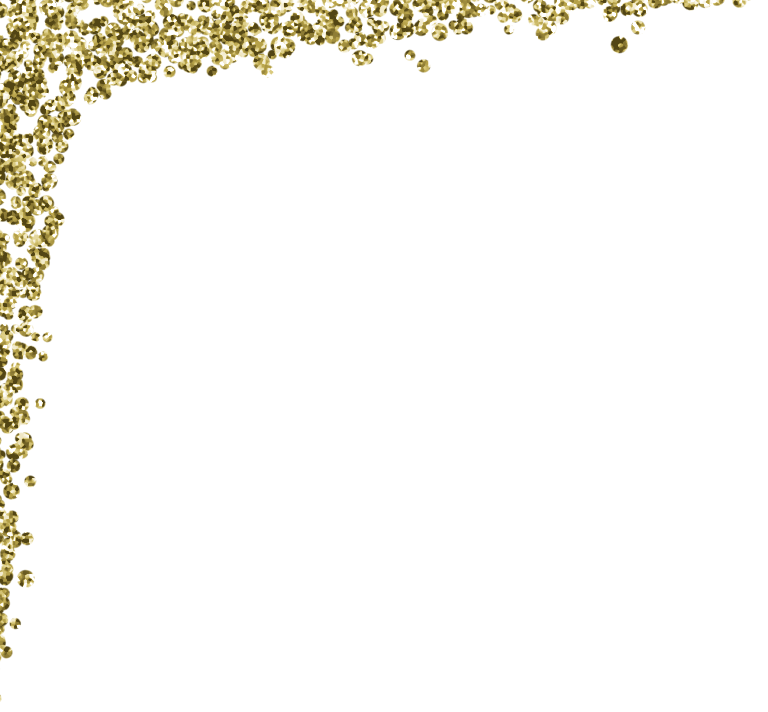
This background is drawn by a Shadertoy shader. Its source:

```glsl
// Gold glitter spilling from the upper left corner along the top and left edges.
// Layers of jittered discs are kept where a tapering border has depth, then
// filled with soft cellular noise mapped onto a ramp of golds.

#define LAYERS 3
#define DISC_CELL 0.023     // spacing of discs, in canvas widths
#define RADIUS_MIN 0.0055
#define RADIUS_MAX 0.0115
#define STRAY_REACH 0.06    // how far the rare stray discs travel
#define DISC_CHANCE 0.93
#define FLAKE_CELL 0.0042   // size of the metallic flakes
#define FLAKE_CONTRAST 1.15

const vec3 PAPER  = vec3(1.0);
const vec3 BRONZE = vec3(0.32, 0.27, 0.08);
const vec3 OLIVE  = vec3(0.56, 0.49, 0.21);
const vec3 GOLD   = vec3(0.72, 0.64, 0.29);
const vec3 STRAW  = vec3(0.86, 0.80, 0.51);
const vec3 CREAM  = vec3(0.95, 0.92, 0.80);

vec3 hash3(vec3 p) {
    p = fract(p * vec3(0.1031, 0.1030, 0.0973));
    p += dot(p, p.yxz + 33.33);
    return fract((p.xxy + p.yxx) * p.zyx);
}

// Positive inside the border; p runs right and down from the upper left.
float borderDepth(vec2 p) {
    float top = 0.105 * (1.0 - p.x) + 0.08 * exp(-6.0 * p.x);
    float left = 0.09 * (1.0 - p.y / 0.95) + 0.10 * exp(-8.0 * p.y);
    top += 0.006 * sin(p.x * 54.0 + 1.5) * smoothstep(0.15, 0.3, p.x);
    left += 0.004 * sin(p.y * 47.0);
    return max(top - p.y, left - p.x);
}

// x: coverage of the discs, y: tone of the uppermost disc.
vec2 discLayer(vec2 p, float layer, float pixel) {
    vec2 q = p / DISC_CELL + layer * vec2(0.37, 0.61);
    vec2 home = floor(q);
    vec2 result = vec2(0.0, 0.5);
    for (int j = -1; j <= 1; j++)
    for (int i = -1; i <= 1; i++) {
        vec2 cell = home + vec2(i, j);
        vec3 place = hash3(vec3(cell + 57.0, layer * 17.0 + 3.0));
        vec3 look = hash3(vec3(cell + 131.0, layer * 29.0 + 11.0));
        vec2 center = cell + 0.1 + 0.8 * place.xy;
        vec2 onCanvas = (center - layer * vec2(0.37, 0.61)) * DISC_CELL;

        float reach = STRAY_REACH * pow(place.z, 16.0) - 0.007;
        if (borderDepth(onCanvas) + reach < 0.0 || look.x > DISC_CHANCE) continue;

        float radius = mix(RADIUS_MIN, RADIUS_MAX, look.y);
        float dist = length(q - center) * DISC_CELL;
        float cover = smoothstep(-pixel, pixel, radius - dist);
        result = vec2(max(result.x, cover), mix(result.y, look.z, cover));
    }
    return result;
}

// Cellular noise whose neighbouring flakes blend softly.
float flakes(vec2 p) {
    vec2 q = p / FLAKE_CELL;
    vec2 home = floor(q);
    float total = 0.0, weights = 0.0;
    for (int j = -1; j <= 1; j++)
    for (int i = -1; i <= 1; i++) {
        vec2 cell = home + vec2(i, j);
        vec3 h = hash3(vec3(cell + 211.0, 5.0));
        vec2 offset = cell + h.xy - q;
        float weight = exp(-7.0 * dot(offset, offset));
        total += h.z * weight;
        weights += weight;
    }
    return total / max(weights, 1e-5);
}

vec3 goldRamp(float t) {
    vec3 color = mix(BRONZE, OLIVE, smoothstep(0.08, 0.30, t));
    color = mix(color, GOLD, smoothstep(0.30, 0.50, t));
    color = mix(color, STRAW, smoothstep(0.50, 0.66, t));
    color = mix(color, CREAM, smoothstep(0.66, 0.82, t));
    return mix(color, PAPER, smoothstep(0.82, 0.95, t));
}

void mainImage(out vec4 fragColor, in vec2 fragCoord) {
    float pixel = 1.0 / iResolution.x;
    vec2 p = vec2(fragCoord.x, iResolution.y - fragCoord.y) * pixel;

    // Stack the discs
    float cover = 0.0, tone = 0.5;
    for (int k = 0; k < LAYERS; k++) {
        vec2 disc = discLayer(p, float(k), pixel);
        tone = mix(tone, disc.y, disc.x);
        cover = max(cover, disc.x);
    }

    // Shade the flakes, paler toward the top edge
    float sheen = 0.10 * exp(-p.y * 22.0) * smoothstep(0.0, 0.12, p.x);
    float light = 0.5 + FLAKE_CONTRAST * (flakes(p) - 0.5);
    light += 0.22 * (tone - 0.5) + sheen - 0.05;

    fragColor = vec4(mix(PAPER, goldRamp(light), cover), 1.0);
}
```
